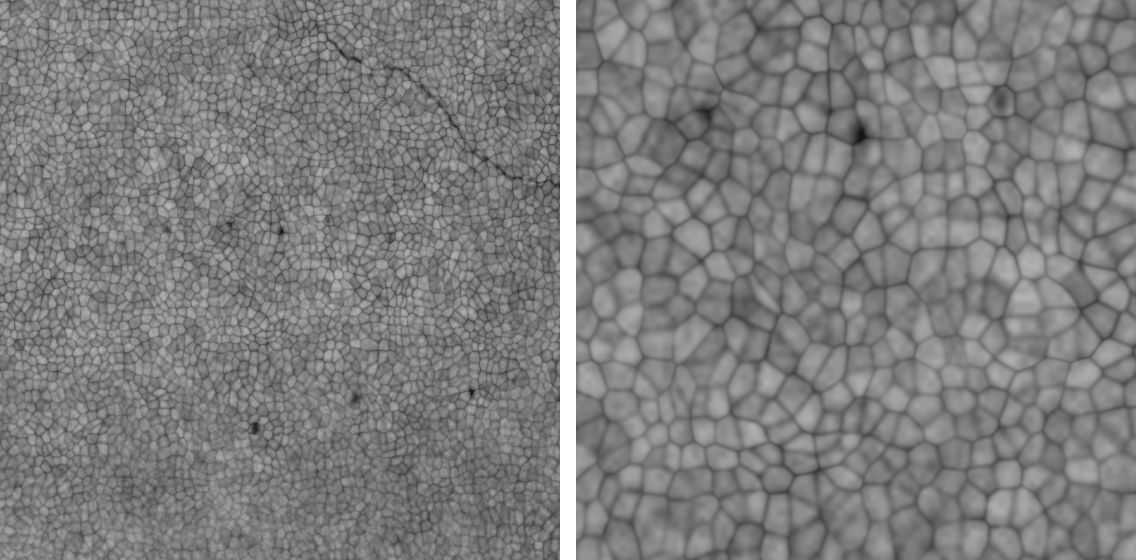
Left, the full canvas; right, a detail of the centre.
Give the GLSL for this texture, as a Shadertoy shader.

```glsl
// Grey pebbled leather: soft packed grains, a wandering crack and a few dark pits.
// Grains come from a smooth Voronoi field whose weights blend where cells meet;
// value noise adds mottling and fine tooth, and the relief softens downwards.

const float MID_GREY = 0.5;
const vec2 GRAIN_COUNT = vec2(67.0, 60.0);

float hash(vec2 p) {
    vec3 q = fract(vec3(p.xyx) * 0.1031);
    q += dot(q, q.yzx + 33.33);
    return fract((q.x + q.y) * q.z);
}

vec2 hash2(vec2 p) {
    return vec2(hash(p + 17.0), hash(p + 71.0));
}

// Smooth value noise centred on zero, from -0.5 to 0.5
float noise(vec2 p) {
    vec2 cell = floor(p), f = fract(p);
    f = f * f * (3.0 - 2.0 * f);
    float low = mix(hash(cell), hash(cell + vec2(1, 0)), f.x);
    float high = mix(hash(cell + vec2(0, 1)), hash(cell + 1.0), f.x);
    return mix(low, high, f.y) - 0.5;
}

// x: raised shape of the grain, dark in the seams; y: tone of the grain
vec2 grains(vec2 p, float sharpness) {
    vec2 base = floor(p);
    float sum = 0.0, squares = 0.0, tone = 0.0;
    for (int j = -2; j <= 2; j++) {
        for (int i = -2; i <= 2; i++) {
            vec2 cell = base + vec2(i, j);
            vec2 away = cell + 0.5 + 0.85 * (hash2(cell) - 0.5) - p;
            float weight = exp(-sharpness * dot(away, away));
            sum += weight;
            squares += weight * weight;
            tone += weight * (hash(cell + 133.0) - 0.5);
        }
    }
    float dominance = squares / (sum * sum);
    float slope = -log(sum) / sharpness;
    return vec2(dominance - 0.6 * slope - 0.71, tone / sum);
}

// Crack running from the top centre down to the right edge
float crack(vec2 uv) {
    float x = uv.x - 0.573;
    float phase = 24.2 * (uv.x - 0.745);
    float path = 0.96 - 0.76 * x + 0.024 * cos(phase);
    path += 0.014 * noise(vec2(uv.x * 45.0, 3.0)) + 0.008 * noise(vec2(uv.x * 110.0, 9.0));
    float slope = -0.76 - 0.58 * sin(phase);
    float dist = abs(uv.y - path) / sqrt(1.0 + slope * slope);
    float width = 0.0033 + 0.002 * noise(uv * 40.0);
    float strength = 0.85 + 0.7 * noise(uv * 28.0);
    return strength * exp(-dist * dist / (width * width)) * smoothstep(-0.02, 0.03, x);
}

// Soft upright hollow of the given radius
float pit(vec2 offset, float radius) {
    vec2 d = offset / (radius * vec2(0.75, 1.2));
    return exp(-dot(d, d));
}

// A loose row of pits above the middle and a few strays below
float pits(vec2 uv) {
    float total = 0.0;
    for (int i = 0; i < 9; i++) {
        float n = float(i);
        vec2 jitter = hash2(vec2(n, 5.0)) - 0.5;
        vec2 place = vec2(0.21 + 0.096 * n, 0.595) + jitter * vec2(0.03, 0.08);
        if (i > 5) place = vec2(0.42 + 0.2 * (n - 6.0), 0.28) + jitter * vec2(0.08, 0.1);
        float depth = 0.6 + 0.4 * hash(vec2(n, 41.0));
        total += depth * pit(uv - place, 0.0075 + 0.003 * jitter.x);
    }
    return total;
}

void mainImage(out vec4 fragColor, in vec2 fragCoord) {
    vec2 uv = fragCoord / iResolution.y;
    float focus = smoothstep(0.0, 0.55, uv.y);

    // Pebbles, gently warped so that their sizes vary
    vec2 warp = vec2(noise(uv * 19.0), noise(uv * 19.0 + 50.0));
    vec2 pebble = grains(uv * GRAIN_COUNT + 1.1 * warp, mix(6.0, 9.0, focus));
    float seamDepth = 0.23 + 0.16 * noise(uv * vec2(34.0, 17.0) + 80.0);
    float relief = seamDepth * pebble.x + 0.12 * pebble.y;
    float shade = MID_GREY + relief * mix(0.72, 1.0, focus);

    // Mottling and fine tooth
    shade += 0.05 * noise(uv * 7.0 + 12.0) + 0.07 * noise(uv * vec2(30.0, 24.0) + 31.0);
    shade += 0.10 * noise(uv * vec2(145.0, 120.0)) + 0.08 * noise(uv * 235.0 + 7.0);

    // Broad light from the left, falling off at the right edge
    shade += 0.035 * (0.5 - uv.x) + 0.03 * smoothstep(0.5, 0.0, uv.x) * (uv.y - 0.4);
    shade -= 0.03 * smoothstep(0.85, 1.0, uv.x);

    shade -= 0.19 * crack(uv) + 0.32 * pits(uv);
    fragColor = vec4(vec3(clamp(shade, 0.08, 0.9)), 1.0);
}
```
